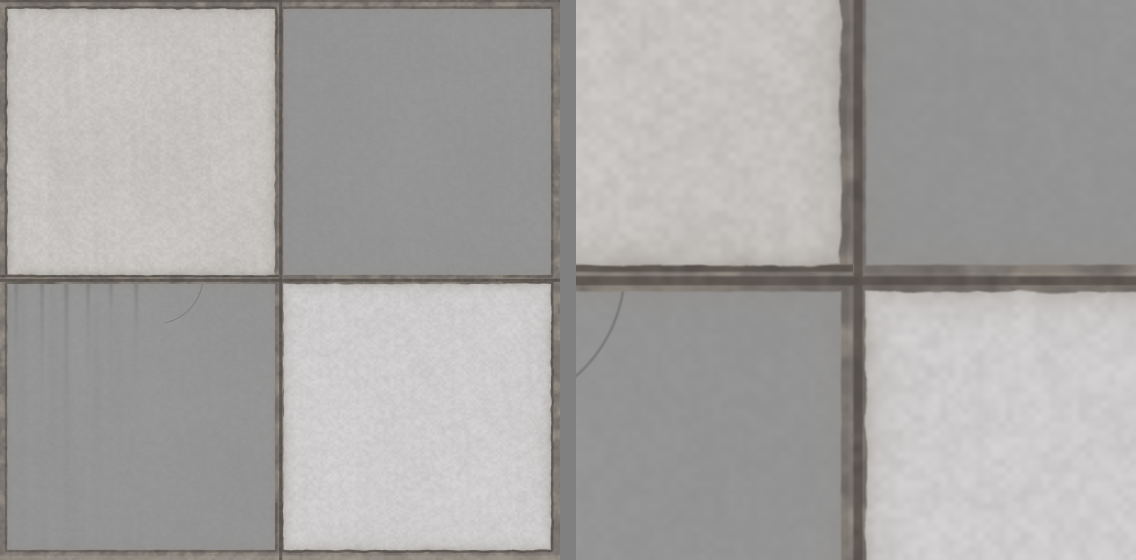
Left, the full canvas; right, a detail of the centre.
A Shadertoy shader for this texture:

```glsl
// Two by two checker of worn pale and grey square tiles with narrow dirty joints.

const vec3 PALE_WARM = vec3(0.775, 0.763, 0.752);
const vec3 PALE_COOL = vec3(0.805, 0.797, 0.797);
const vec3 GREY = vec3(0.582, 0.581, 0.581);
const vec3 JOINT_DARK = vec3(0.34, 0.315, 0.295);
const vec3 JOINT_MID = vec3(0.47, 0.45, 0.435);
const vec3 JOINT_LIGHT = vec3(0.57, 0.545, 0.51);
const vec3 DIRT = vec3(0.54, 0.51, 0.46);

const vec2 CROSSING = vec2(0.4985, 0.501);     // where the inner joints meet
const vec2 TILE_OFFSET = vec2(0.2465, 0.2455); // crossing to tile centre
const vec2 TILE_HALF = vec2(0.2390, 0.2375);

float hash(vec2 p) {
    return fract(sin(dot(p, vec2(127.1, 311.7))) * 43758.545);
}

float noise(vec2 p) {
    vec2 i = floor(p), f = fract(p);
    f = f * f * (3.0 - 2.0 * f);
    return mix(mix(hash(i), hash(i + vec2(1, 0)), f.x),
               mix(hash(i + vec2(0, 1)), hash(i + vec2(1, 1)), f.x), f.y);
}

float fbm(vec2 p) {
    float sum = 0.0, weight = 0.5;
    for (int i = 0; i < 4; i++) {
        sum += weight * noise(p);
        p = p * 2.03 + 17.3;
        weight *= 0.5;
    }
    return sum / 0.9375;
}

float boxDistance(vec2 p, vec2 halfSize) {
    vec2 q = abs(p) - halfSize;
    return length(max(q, 0.0)) + min(max(q.x, q.y), 0.0);
}

float band(float d, float halfWidth, float soft) {
    return 1.0 - smoothstep(halfWidth - soft, halfWidth + soft, abs(d));
}

// Thin vertical water marks running down from the height "top"
float drips(vec2 uv, float top) {
    float sum = 0.0, fall = top - uv.y;
    for (int i = 0; i < 6; i++) {
        float seed = hash(vec2(float(i), 4.0));
        float x = 0.03 + 0.043 * float(i) + 0.008 * (seed - 0.5);
        float reach = 0.04 + 0.07 * seed;
        sum += exp(-pow((uv.x - x) / 0.004, 2.0)) * exp(-max(fall, 0.0) / reach);
    }
    return sum * step(0.0, fall);
}

// Fine curved hair, an arc of a circle
float hair(vec2 uv, vec2 centre, float radius, float soft) {
    vec2 p = uv - centre;
    float ends = smoothstep(0.012, 0.022, p.x) * step(p.y, 0.0);
    return band(length(p) - radius, 0.0006, soft) * ends;
}

vec3 tileColour(vec2 uv, vec2 side, float pale, float d) {
    vec3 palest = mix(PALE_WARM, PALE_COOL, step(0.0, side.x));
    vec3 colour = mix(GREY, palest, pale);
    // Cloudy wear and fine grain, stronger on the pale glaze
    colour += (fbm(uv * 7.0) - 0.5) * mix(0.018, 0.035, pale);
    float grain = 0.6 * noise(uv * 230.0) + 0.4 * noise(uv * 110.0 + 9.0) - 0.5;
    colour += grain * mix(0.022, 0.065, pale);
    // Faint upright streaks on the left half
    float streak = noise(vec2(uv.x * 75.0, uv.y * 3.0)) - 0.5;
    colour += streak * 0.022 * smoothstep(0.35, 0.05, uv.x);
    // Grime gathered along the rim
    float patchy = 0.4 + 0.9 * fbm(uv * vec2(35.0, 22.0));
    float rim = exp(min(d, 0.0) / 0.008) * patchy;
    return mix(colour, DIRT, rim * mix(0.22, 0.38, pale));
}

vec3 jointColour(vec2 uv, vec2 p, float d, float pale, float soft) {
    float wear = fbm(uv * 45.0);
    vec3 colour = mix(JOINT_MID, JOINT_LIGHT, smoothstep(0.35, 0.75, wear));
    // Inner joints: one dark groove each, with a second under the pale tile
    float groove = max(band(p.x - 0.0028, 0.0028, soft), band(p.y + 0.0015, 0.0028, soft));
    groove = max(groove, band(p.y - 0.006, 0.0022, soft) * step(p.x, 0.0));
    // Outer joints: dark outline beside the tile and a dark top edge
    float outer = step(0.4, max(abs(p.x), abs(p.y)));
    float outline = band(d - 0.002, 0.0025, soft) * mix(0.25, 0.75, outer);
    outline = max(outline, smoothstep(0.994, 0.998, uv.y) * 0.8);
    colour = mix(colour, JOINT_LIGHT * 1.06, smoothstep(0.011, 0.005, uv.y) * 0.7);
    colour = mix(colour, JOINT_DARK, max(groove * 0.85, outline * mix(0.75, 1.0, pale)));
    return colour + (noise(uv * 160.0) - 0.5) * 0.05;
}

void mainImage(out vec4 fragColor, in vec2 fragCoord) {
    vec2 uv = fragCoord / iResolution.xy;
    float soft = max(0.0011, 0.75 / iResolution.y);

    // Find the tile and its signed edge distance
    vec2 p = uv - CROSSING;
    vec2 side = vec2(p.x < 0.0 ? -1.0 : 1.0, p.y < 0.0 ? -1.0 : 1.0);
    float pale = step(side.x * side.y, 0.0);
    float d = boxDistance(p - side * TILE_OFFSET, TILE_HALF);
    d += (fbm(uv * 60.0) - 0.5) * mix(0.0012, 0.004, pale);

    // Tile surface with its stains
    vec3 tile = tileColour(uv, side, pale, d);
    float lowerLeft = step(p.x, 0.0) * step(p.y, 0.0);
    tile *= 1.0 - 0.12 * drips(uv, 0.494) * lowerLeft;
    tile *= 1.0 - 0.22 * hair(uv, vec2(0.277, 0.507), 0.0854, soft) * lowerLeft;

    vec3 joint = jointColour(uv, p, d, pale, soft);
    fragColor = vec4(mix(tile, joint, smoothstep(-soft, soft, d)), 1.0);
}
```
